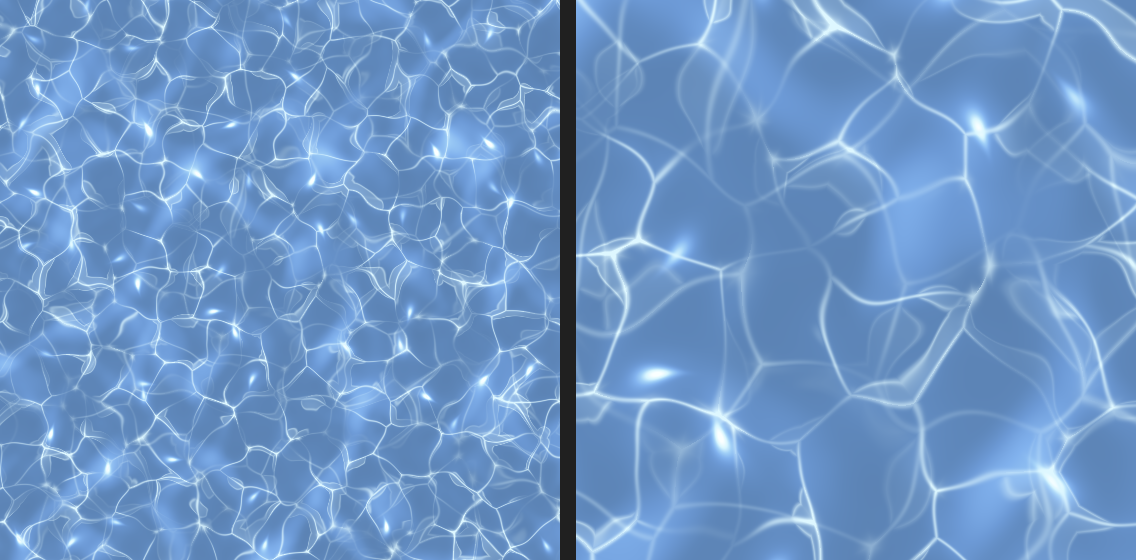
Left, the full canvas; right, a detail of the centre.
Write a Shadertoy shader that draws this texture.

```glsl
// Sunlit pool water: a net of pinched, translucent caustic ribbons over blue.
// Warped Voronoi borders give the pale film, stretched gradient noise the soft
// beams, a jittered grid the glints; a ramp tints the glow below the film.

const float NET_CELLS    = 14.0;   // ribbon cells across the canvas
const float FAINT_CELLS  = 10.5;   // cells of the fainter second net
const float FAINT_SHARE  = 0.42;
const float GLINT_CELLS  = 10.0;   // glint grid cells across the canvas
const float GLINT_CHANCE = 0.62;
const float RIBBON_WIDTH = 0.21;   // width of an open ribbon, in cells
const float LINE_WIDTH   = 0.021;  // softness of a ribbon rim, in cells
const float WARP         = 0.36;   // bending of the nets, in cells
const float BASE_LIGHT   = 0.13;
const float BEAM_LIGHT   = 0.40;
const float RIM_FILM     = 0.68;   // opacity of the ribbon parts
const float FILL_FILM    = 0.20;
const float KNOT_FILM    = 0.62;
const vec3  FILM_COLOUR  = vec3(0.87, 0.97, 1.00);

const int RAMP_STEPS = 7;
const vec3 RAMP[RAMP_STEPS] = vec3[RAMP_STEPS](
    vec3(0.342, 0.488, 0.670), vec3(0.370, 0.530, 0.732),
    vec3(0.425, 0.602, 0.838), vec3(0.505, 0.695, 0.930),
    vec3(0.630, 0.815, 0.970), vec3(0.840, 0.960, 0.995),
    vec3(0.980, 1.000, 1.000));

vec2 hash2(vec2 p) {
    vec3 q = fract(p.xyx * vec3(0.1031, 0.1030, 0.0973));
    q += dot(q, q.yzx + 33.33);
    return fract((q.xx + q.yz) * q.zy);
}

float cornerSlope(vec2 cell, vec2 offset) {
    float angle = 6.2832 * hash2(cell + 71.0).x;
    return dot(vec2(cos(angle), sin(angle)), offset);
}

float gradientNoise(vec2 p) {
    vec2 i = floor(p), f = p - i;
    vec2 u = f * f * f * (f * (f * 6.0 - 15.0) + 10.0);
    vec2 e = vec2(1.0, 0.0);
    return mix(mix(cornerSlope(i, f), cornerSlope(i + e, f - e), u.x),
               mix(cornerSlope(i + e.yx, f - e.yx), cornerSlope(i + 1.0, f - 1.0), u.x), u.y);
}

mat2 rotation(float a) { return mat2(cos(a), -sin(a), sin(a), cos(a)); }

vec2 cellPoint(vec2 cell) { return cell + 0.06 + 0.88 * hash2(cell); }

// Distances to the two nearest Voronoi borders, and a random value per cell.
vec3 voronoi(vec2 p) {
    vec2 home = floor(p), nearest = vec2(9.0), owner = home;
    for (int y = -1; y <= 1; y++)
    for (int x = -1; x <= 1; x++) {
        vec2 cell = home + vec2(x, y), r = cellPoint(cell) - p;
        if (dot(r, r) < dot(nearest, nearest)) { nearest = r; owner = cell; }
    }
    vec2 d = vec2(9.0);
    for (int y = -2; y <= 2; y++)
    for (int x = -2; x <= 2; x++) {
        vec2 r = cellPoint(home + vec2(x, y)) - p, across = r - nearest;
        if (dot(across, across) < 1e-4) continue;
        float border = dot(0.5 * (r + nearest), normalize(across));
        if (border < d.x) d = vec2(border, d.x);
        else d.y = min(d.y, border);
    }
    return vec3(d, hash2(owner + 53.0).x);
}

// One ribbon net: x is the opacity of the pale film, y the glow around it.
vec2 ribbonNet(vec2 p, float pixel) {
    p += WARP * vec2(gradientNoise(p * 1.15 + 3.7), gradientNoise(p * 1.15 + 41.3));
    vec3 v = voronoi(p);
    float opening = smoothstep(-0.12, 0.38, gradientNoise(p * 1.35 + 17.0))
                  * smoothstep(0.30, 0.60, v.z);
    float width = RIBBON_WIDTH * opening;
    float soft = max(LINE_WIDTH, 0.6 * pixel);
    float inner = v.x / soft, outer = (v.x - width) / soft;
    float rim = max(exp(-inner * inner), 0.62 * smoothstep(0.0, 0.3, opening) * exp(-outer * outer));
    float fill = smoothstep(0.0, 0.2, opening)
               * (1.0 - smoothstep(width - pixel, width + pixel, v.x));
    float fade = mix(0.12, 1.0, smoothstep(-0.35, 0.22, gradientNoise(p * 0.9 + 63.0)));
    float knot = exp(-v.y * v.y / 0.0045) * smoothstep(-0.15, 0.3, gradientNoise(p * 0.9 + 29.0));
    float film = fade * (RIM_FILM * rim + FILL_FILM * fill) + KNOT_FILM * knot;
    return vec2(film, 0.13 * fade * exp(-7.0 * v.x));
}

// Soft beam of light stretched along the given angle.
float beam(vec2 uv, float angle, float seed) {
    vec2 q = rotation(angle) * uv * vec2(6.0, 14.0) + seed;
    q.y += 0.4 * gradientNoise(uv * 8.0 + seed);
    return smoothstep(0.0, 0.62, gradientNoise(q));
}

// Scattered curved sparkles, each with a soft halo.
float glints(vec2 p) {
    float light = 0.0;
    vec2 home = floor(p);
    for (int y = -1; y <= 1; y++)
    for (int x = -1; x <= 1; x++) {
        vec2 cell = home + vec2(x, y), dice = hash2(cell + 137.0);
        if (dice.x > GLINT_CHANCE) continue;
        vec2 q = rotation(6.2832 * dice.y) * (p - cellPoint(cell + 211.0) + 211.0);
        q.x += 3.0 * (dice.x - 0.3) * q.y * q.y;
        float taper = 0.045 * clamp(1.0 - 3.5 * q.y, 0.4, 1.7);
        float core = exp(-q.x * q.x / (taper * taper) - q.y * q.y / 0.0140);
        float halo = exp(-q.x * q.x / 0.024 - q.y * q.y / 0.075);
        light += mix(0.5, 1.0, hash2(cell + 17.0).x) * (0.95 * core + 0.27 * halo);
    }
    return light;
}

void mainImage(out vec4 fragColor, in vec2 fragCoord) {
    vec2 uv = fragCoord / iResolution.y;
    float pixel = 1.0 / iResolution.y;
    vec2 net = ribbonNet(uv * NET_CELLS, NET_CELLS * pixel)
             + FAINT_SHARE * ribbonNet(rotation(0.6) * uv * FAINT_CELLS + 90.0, FAINT_CELLS * pixel);

    float light = BASE_LIGHT + 0.07 * gradientNoise(uv * 11.0) + 0.06 * gradientNoise(uv * 26.0);
    light += BEAM_LIGHT * (beam(uv, 0.95, 5.0) + 0.7 * beam(uv, -0.80, 23.0));
    light += net.y + glints(uv * GLINT_CELLS);

    vec3 colour = RAMP[0];
    for (int i = 1; i < RAMP_STEPS; i++)
        colour = mix(colour, RAMP[i], clamp(light * 5.0 - float(i - 1), 0.0, 1.0));
    fragColor = vec4(mix(colour, FILM_COLOUR, min(net.x, 1.0)), 1.0);
}
```
